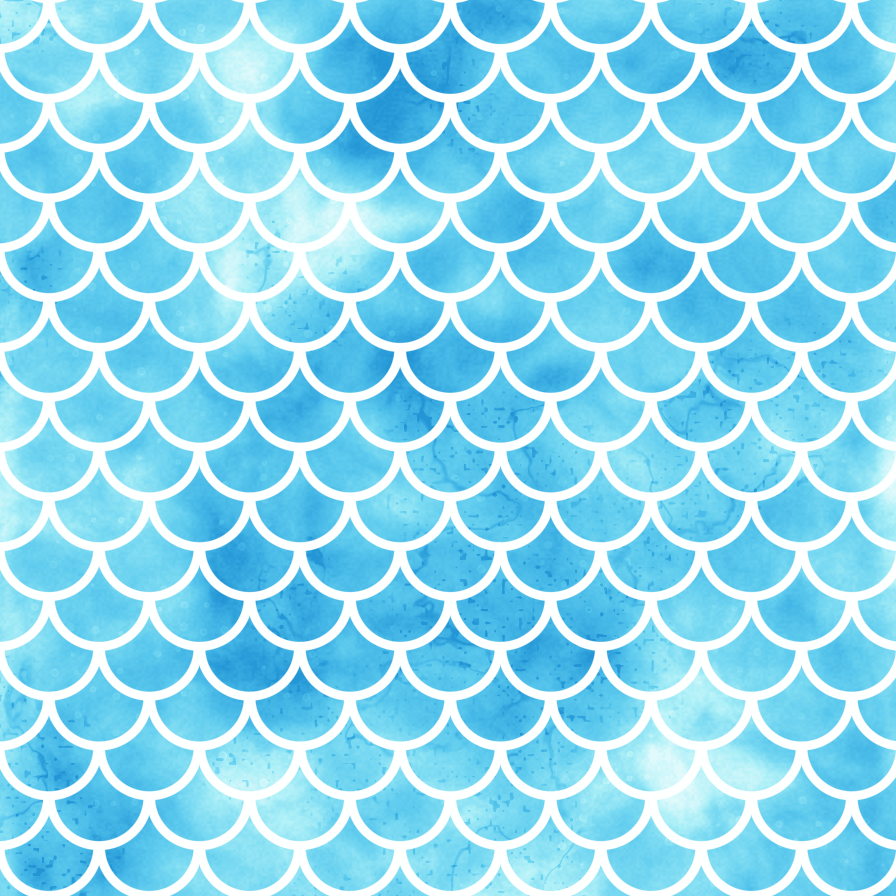
A WebGL 2 fragment shader for this pattern:

```glsl
#version 300 es
precision highp float;
// Fish-scale lattice: rows of white rings, each row tucked under the one above,
// over one continuous watercolour wash made of warped fractal noise with pale
// blooms, dark drying lines, pigment grains and small water drops.
uniform vec2 u_resolution;
out vec4 fragColor;

const vec2 PITCH = vec2(0.112, 0.1112);   // scale width, height of two rows
const float OUTER_RADIUS = 0.533;         // in pitches
const float INNER_RADIUS = 0.442;
const vec3 LINE_WHITE = vec3(0.995, 1.0, 1.0);
const vec3 WASH[6] = vec3[6](
  vec3(0.14, 0.59, 0.84), vec3(0.26, 0.71, 0.90), vec3(0.36, 0.79, 0.93),
  vec3(0.49, 0.86, 0.95), vec3(0.68, 0.94, 0.97), vec3(0.88, 0.98, 0.985));
// Broad pools of the wash: centre, radius, lightness
const vec4 POOLS[9] = vec4[9](
  vec4(0.07, 0.96, 0.13, 0.34), vec4(0.64, 0.80, 0.10, 0.36),
  vec4(0.73, 0.47, 0.07, 0.42), vec4(0.87, 0.21, 0.13, 0.36),
  vec4(0.28, 0.70, 0.09, 0.26), vec4(0.55, 0.31, 0.10, -0.30),
  vec4(0.25, 0.37, 0.15, -0.20), vec4(0.53, 0.57, 0.11, -0.24),
  vec4(0.85, 0.73, 0.08, -0.14));

float hash(vec2 p) {
  return fract(sin(dot(p, vec2(127.1, 311.7))) * 43758.5);
}

float noise(vec2 p) {
  vec2 i = floor(p), f = fract(p);
  f = f * f * (3.0 - 2.0 * f);
  return mix(mix(hash(i), hash(i + vec2(1, 0)), f.x),
             mix(hash(i + vec2(0, 1)), hash(i + vec2(1, 1)), f.x), f.y);
}

float fbm(vec2 p) {
  float sum = 0.0, amp = 0.5;
  for (int i = 0; i < 5; i++) {
    sum += amp * noise(p);
    p = mat2(1.6, 1.2, -1.2, 1.6) * p + 17.3;
    amp *= 0.5;
  }
  return sum / 0.97;
}

// Coverage of the white rings; lower rows are painted first
float scaleLines(vec2 q, float aa) {
  float ink = 0.0;
  float row = floor(q.y * 2.0);
  for (float k = 2.0; k >= -2.0; k--) {
    float r = row + k;
    float x = q.x - 0.5 * mod(r + 1.0, 2.0);
    float d = length(vec2(x - round(x), q.y - 0.5 * r));
    float ring = smoothstep(-aa, aa, d - INNER_RADIUS);
    float disc = smoothstep(aa, -aa, d - OUTER_RADIUS);
    ink = mix(ink, ring, disc);
  }
  return ink;
}

// Sparse pale drops, one at most per grid cell
float drops(vec2 p) {
  vec2 cell = floor(p);
  float seed = hash(cell + 5.7);
  vec2 centre = 0.3 + 0.4 * vec2(hash(cell + 1.3), hash(cell + 9.1));
  float radius = 0.06 + 0.12 * hash(cell + 3.9);
  float d = length(fract(p) - centre);
  float rim = 1.0 - smoothstep(0.0, 0.06, abs(d - radius));
  float body = 1.0 - smoothstep(radius - 0.05, radius, d);
  return step(0.72, seed) * (0.6 * rim + 0.4 * body);
}

// Thin contour where a noise field crosses its middle value
float dryingLine(vec2 p, float width) {
  return 1.0 - smoothstep(0.0, width, abs(fbm(p) - 0.5));
}

// Lightness of the wash: 0 is deep blue, 1 is pale
float washTone(vec2 uv) {
  vec2 warp = vec2(fbm(uv * 5.0 + 3.1), fbm(uv * 5.0 + 41.7)) - 0.5;
  vec2 p = uv + 0.14 * warp;
  float tone = 0.58 + 1.5 * (fbm(p * 6.0 + 8.4) - 0.5);
  tone += 0.65 * (fbm(p * 19.0 + 2.6) - 0.5);
  for (int i = 0; i < 9; i++) {
    vec2 d = (p - POOLS[i].xy) / POOLS[i].z;
    tone += POOLS[i].w * exp(-dot(d, d));
  }
  // Stains, grains and drops gather in patches
  float patches = smoothstep(0.48, 0.66, fbm(uv * 6.0 + 63.0));
  tone -= 0.28 * patches * dryingLine(p * 9.0 + 21.0, 0.025);
  float grains = smoothstep(0.76, 0.9, noise(uv * 210.0));
  tone -= 0.32 * patches * grains;
  tone += 0.22 * drops(uv * 42.0) * smoothstep(0.42, 0.58, fbm(uv * 5.0 + 90.0));
  tone += 0.10 * (noise(uv * 340.0) - 0.5);
  // Paper shows through along the sides
  float side = min(uv.x, 1.0 - uv.x);
  return tone + 0.16 * (1.0 - smoothstep(0.004, 0.03, side + 0.02 * warp.x));
}

vec3 washColour(float tone) {
  float t = clamp(tone, 0.0, 1.25) * 4.0;
  vec3 colour = WASH[0];
  for (int i = 1; i < 6; i++) {
    colour = mix(colour, WASH[i], clamp(t - float(i - 1), 0.0, 1.0));
  }
  return colour;
}

void main() {
  vec2 uv = gl_FragCoord.xy / u_resolution;
  vec2 q = vec2(uv.x - 0.5026, 1.0 - uv.y) / PITCH;
  float aa = 0.8 / (PITCH.x * min(u_resolution.x, u_resolution.y));
  vec3 colour = washColour(washTone(uv));
  fragColor = vec4(mix(colour, LINE_WHITE, scaleLines(q, aa)), 1.0);
}
```
